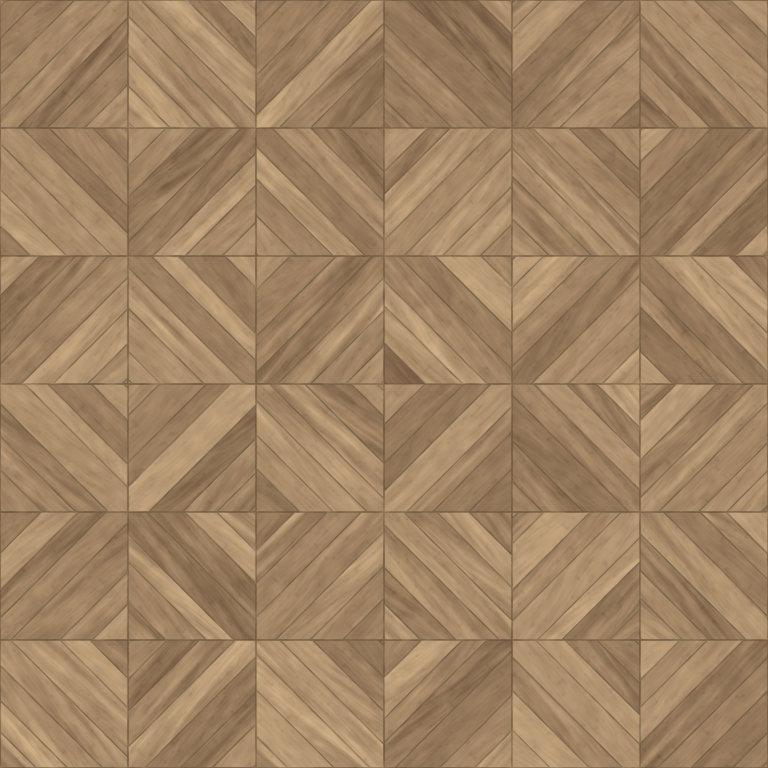
Write a three.js fragment shader that draws this texture.

```glsl
// Wood parquet: square tiles of diagonal planks whose direction alternates like a checkerboard.
#define TILES 6.0
#define PLANKS 7.0
#define WIDTH_JITTER 0.42
#define TONE_SPREAD 0.60
#define STREAK_CONTRAST 0.95
#define MOTTLE_CONTRAST 0.30
#define JOINT_HALF_WIDTH 0.0004
#define JOINT_SOFTNESS 0.0013
#define DARK_WOOD vec3(0.500, 0.392, 0.290)
#define LIGHT_WOOD vec3(0.795, 0.670, 0.515)
#define JOINT_COLOR vec3(0.385, 0.325, 0.235)

varying vec2 vUv;

float hash(vec2 p) {
  vec3 q = fract(vec3(p.xyx) * 0.1031);
  q += dot(q, q.yzx + 33.33);
  return fract((q.x + q.y) * q.z);
}

float noise(vec2 p) {
  vec2 i = floor(p);
  vec2 f = fract(p);
  f = f * f * (3.0 - 2.0 * f);
  return mix(mix(hash(i), hash(i + vec2(1.0, 0.0)), f.x),
             mix(hash(i + vec2(0.0, 1.0)), hash(i + vec2(1.0, 1.0)), f.x), f.y);
}

float fbm(vec2 p) {
  float sum = 0.0;
  float weight = 0.5;
  for (int octave = 0; octave < 4; octave++) {
    sum += weight * noise(p);
    p = p * 2.03 + 17.7;
    weight *= 0.5;
  }
  return sum / 0.9375;
}

float jointMask(float distanceToJoint) {
  return 1.0 - smoothstep(JOINT_HALF_WIDTH, JOINT_HALF_WIDTH + JOINT_SOFTNESS, distanceToJoint);
}

// Tone of one plank, 0 dark to 1 light; grain.x runs along it, grain.y across it
float woodTone(vec2 grain, vec2 seed) {
  float base = hash(seed);
  float figure = hash(seed + 31.7);
  float slant = (hash(seed + 57.1) - 0.5) * 0.30;
  vec2 g = grain + 3.0 * vec2(hash(seed + 11.3), hash(seed + 73.9));
  g.y += slant * grain.x + 0.006 * (noise(g * vec2(14.0, 40.0)) - 0.5);

  float streaks = fbm(g * vec2(9.0, 110.0)) - 0.5;
  float fibres = noise(g * vec2(45.0, 420.0)) - 0.5;
  float mottle = fbm(g * vec2(55.0, 95.0) + 40.0) - 0.5;
  float pores = smoothstep(0.76, 0.95, noise(g * vec2(130.0, 210.0) + 90.0));

  float streakAmount = STREAK_CONTRAST * mix(0.25, 1.0, smoothstep(0.2, 0.8, figure));
  return 0.5 + TONE_SPREAD * (base - 0.5) + streakAmount * streaks
    + 0.13 * fibres + MOTTLE_CONTRAST * mottle - 0.10 * pores;
}

void main() {
  // Tile, mirrored on every other cell
  vec2 p = vUv * TILES;
  vec2 cell = floor(p);
  vec2 local = fract(p);
  vec2 toEdge = min(local, 1.0 - local) / TILES;
  if (mod(cell.x + cell.y, 2.0) < 0.5) local.x = 1.0 - local.x;

  // Diagonal planks of uneven width
  float across = (local.y - local.x + 1.0) * 0.5;
  float along = (local.x + local.y) * 0.5;
  float s = across * PLANKS;
  float nearest = floor(s + 0.5);
  vec2 cellSeed = cell * vec2(13.0, 29.0);
  float edge = nearest + WIDTH_JITTER * (hash(cellSeed + vec2(nearest, 5.0)) - 0.5);
  float plank = nearest - step(s, edge);
  float diagonal = 1.41421 / TILES;
  float toPlankEdge = abs(s - edge) * diagonal / PLANKS;

  // Wood
  vec2 seed = cellSeed + vec2(plank * 3.0 + 7.0, plank + 19.0);
  float tone = woodTone(vec2(along, across) * diagonal, seed);
  vec3 color = mix(DARK_WOOD, LIGHT_WOOD, clamp(tone, -0.1, 1.05));

  // Joints, fading in and out with wear
  float wear = mix(0.45, 1.0, noise(vUv * 70.0));
  float plankJoint = 0.65 * jointMask(toPlankEdge);
  float tileJoint = 0.80 * jointMask(min(toEdge.x, toEdge.y));
  color = mix(color, JOINT_COLOR, wear * max(plankJoint, tileJoint));

  gl_FragColor = vec4(color, 1.0);
}
```
